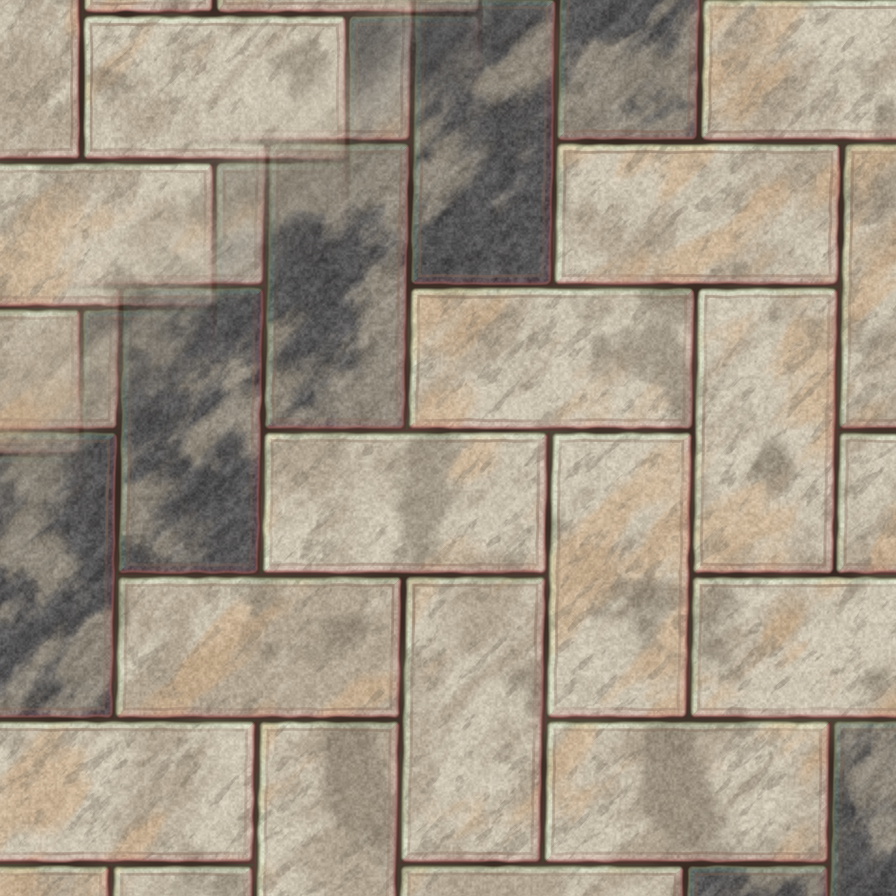
This texture is drawn by a three.js fragment shader. Its source:

```glsl
// Weathered herringbone stone paving with slate diagonals and a doubled corner.
#define CELL vec2(0.1603, 0.1612)        // half-brick pitch
#define ORIGIN vec2(-0.026, -0.003)      // upper left lattice corner
#define SKEW 0.018                       // sideways drift down the canvas
#define GHOST_CELL vec2(0.1484, 0.1640)  // pitch of the overlaid layer
#define GHOST_ORIGIN vec2(-0.0573, 0.0156)
#define GHOST_FADE vec2(0.33, 0.68)      // diagonal range of the overlay
#define JOINT 0.014                      // half joint width, in cells
#define CORNER 0.05                      // brick corner radius, in cells
#define BEVEL 0.072                      // inset of the worn rim, in cells
#define GRAIN 0.085

varying vec2 vUv;

const vec3 TAN = vec3(0.695, 0.645, 0.570);
const vec3 CREAM = vec3(0.800, 0.765, 0.695);
const vec3 RUST = vec3(0.800, 0.660, 0.510);
const vec3 STAIN = vec3(0.530, 0.490, 0.430);
const vec3 SLATE = vec3(0.330, 0.325, 0.325);
const vec3 ASH = vec3(0.560, 0.530, 0.480);
const vec3 EDGE = vec3(0.510, 0.395, 0.330);
const vec3 GAP = vec3(0.210, 0.160, 0.130);

float hash(vec2 p) {
  vec3 q = fract(p.xyx * vec3(0.1031, 0.1030, 0.0973));
  q += dot(q, q.yzx + 33.33);
  return fract((q.x + q.y) * q.z);
}

float noise(vec2 p) {
  vec2 i = floor(p), f = fract(p);
  f = f * f * (3.0 - 2.0 * f);
  return mix(mix(hash(i), hash(i + vec2(1.0, 0.0)), f.x),
             mix(hash(i + vec2(0.0, 1.0)), hash(i + 1.0), f.x), f.y);
}

float fbm(vec2 p) {
  float sum = 0.0, amp = 0.533;
  for (int i = 0; i < 4; i++) {
    sum += amp * noise(p);
    p = mat2(1.6, 1.2, -1.2, 1.6) * p + 7.3;
    amp *= 0.5;
  }
  return sum;
}

// Mottled, diagonally streaked stone face
vec3 stone(vec2 g, vec2 id, bool isDark) {
  float tone = hash(id + 3.7);
  vec2 p = g + 19.0 * vec2(hash(id), hash(id + 11.3));
  vec2 along = vec2(p.x - p.y, p.x + p.y) * 0.707;
  float cloud = fbm(p * 1.7);
  float streak = fbm(along * vec2(2.2, 7.0) + 2.0 * cloud);
  float vein = fbm(along * vec2(6.0, 17.0) + 31.0);
  vec3 col;
  if (isDark) {
    float ash = 0.65 * cloud + 0.35 * streak + 0.08 * (tone - 0.5);
    col = mix(SLATE, ASH, smoothstep(0.42, 0.60, ash));
    col += 0.16 * (vein - 0.5);
  } else {
    float pale = 0.55 * cloud + 0.45 * streak + 0.20 * (tone - 0.5);
    col = mix(TAN, CREAM, smoothstep(0.36, 0.62, pale));
    col = mix(col, RUST, 0.5 * smoothstep(0.52, 0.72, fbm(along * vec2(1.4, 3.2) + 53.0)));
    col = mix(col, STAIN, 0.6 * smoothstep(0.60, 0.76, fbm(p * 1.9 + 71.0)));
    col = mix(col, STAIN, 0.38 * smoothstep(0.57, 0.72, vein));
  }
  return col + GRAIN * (noise(g * 38.0) + noise(g * 71.0) - 1.0);
}

// Herringbone layer; g counts half-bricks rightward and downward
vec3 paving(vec2 g) {
  vec2 id = floor(g);
  float phase = floor(mod(id.x + id.y + 0.5, 4.0));
  bool upright = phase < 0.5 || phase > 2.5;
  if (phase < 0.5) id.y -= 1.0;
  else if (phase > 1.5 && phase < 2.5) id.x -= 1.0;
  vec2 halfSize = upright ? vec2(0.5, 1.0) : vec2(1.0, 0.5);
  bool isDark = floor(mod(id.x + id.y + 0.5, 8.0)) == 3.0;

  // Depth inside the rounded, slightly chipped outline
  vec2 q = g - id - halfSize;
  vec2 corner = abs(q) - halfSize + CORNER;
  float depth = CORNER - length(max(corner, 0.0)) - min(max(corner.x, corner.y), 0.0);
  depth += 0.012 * (noise(g * 9.0) - 0.5);
  float side = corner.x > corner.y ? sign(q.x) : sign(q.y);
  float wear = noise(g * 3.0 + 40.0);

  // Worn rim: pale upper left bevel bounded by a thin line
  vec3 col = stone(g, id, isDark);
  float rim = 1.0 - smoothstep(BEVEL - 0.02, BEVEL, depth);
  col += rim * (side < 0.0 ? 0.055 : -0.015);
  float line = 1.0 - smoothstep(0.004, 0.016, abs(depth - BEVEL));
  col = mix(col, EDGE, line * (0.12 + 0.4 * wear));

  // Joint with a soft brown shoulder and red-green fringes
  float shoulder = 1.0 - smoothstep(JOINT, JOINT + 0.028, depth);
  col = mix(col, EDGE, 0.85 * shoulder);
  float fringe = exp(-pow(depth / 0.045, 2.0));
  col += fringe * side * vec3(0.065, -0.055, -0.005);
  float gap = 1.0 - smoothstep(JOINT - 0.008, JOINT + 0.012, depth);
  return mix(col, GAP, gap * (0.65 + 0.35 * wear));
}

void main() {
  vec2 p = vec2(vUv.x, 1.0 - vUv.y);
  vec3 col = paving((p - ORIGIN + vec2(SKEW * (p.y - 0.4), 0.0)) / CELL);
  vec3 ghost = paving((p - GHOST_ORIGIN) / GHOST_CELL);
  float overlay = 1.0 - smoothstep(GHOST_FADE.x, GHOST_FADE.y, p.x + p.y);
  gl_FragColor = vec4(clamp(mix(col, ghost, overlay), 0.0, 1.0), 1.0);
}
```
